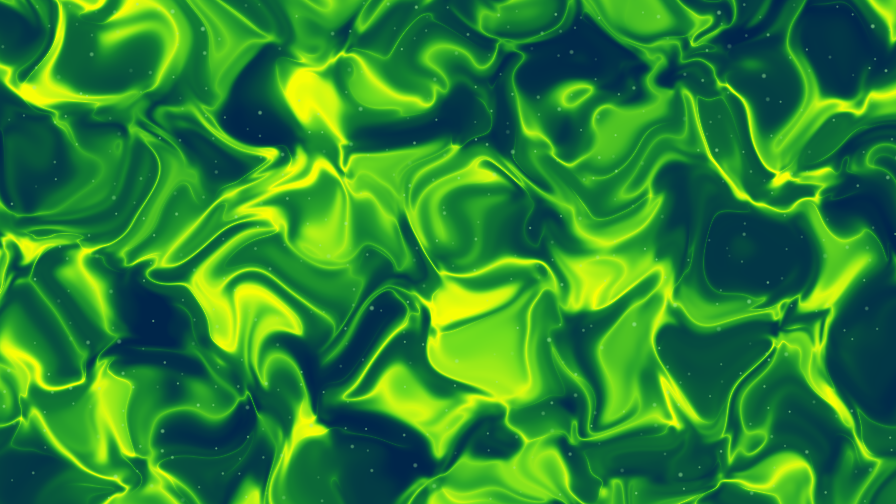
Reproduce this background procedurally as a Shadertoy shader.

```glsl
float hash(vec2 p) {
    vec3 q = fract(p.xyx * vec3(0.1031, 0.1030, 0.0973));
    q += dot(q, q.yzx + 33.33);
    return fract((q.x + q.y) * q.z);
}

float cornerSlope(vec2 cell, vec2 corner, vec2 f) {
    float angle = 6.2832 * hash(cell + corner);
    return dot(vec2(cos(angle), sin(angle)), f - corner);
}

float noise(vec2 p) {
    vec2 i = floor(p), f = p - i;
    vec2 u = f * f * f * (f * (f * 6.0 - 15.0) + 10.0);
    vec2 e = vec2(1, 0);
    return mix(mix(cornerSlope(i, e.yy, f), cornerSlope(i, e.xy, f), u.x),
               mix(cornerSlope(i, e.yx, f), cornerSlope(i, e.xx, f), u.x), u.y);
}

vec2 noise2(vec2 p) {
    return vec2(noise(p), noise(p.yx + vec2(37.4, 71.8)));
}

// Folded filaments laid over broad patches of light
float plasma(vec2 p) {
    mat2 turn = mat2(0.8, 0.6, -0.6, 0.8);
    vec2 soft = p + 0.75 * noise2(p + 11.3);
    vec2 folded = soft + 0.55 * noise2(turn * soft * 1.7 + 53.7);
    vec2 curled = folded + 0.26 * noise2(folded * 3.3 + 29.5);

    float wave = noise(curled) + 0.35 * noise(turn * curled * 2.1 + 19.1);
    float ridge = 1.0 - tanh(3.7 * abs(wave));
    float patches = 0.5 + 0.5 * tanh(3.7 * noise(turn * folded * 0.8 + 83.2));
    float wisps = noise(curled * 2.4 + 67.9);

    // Threads glow softly and break up where the plasma is dim
    float bend = abs(noise(turn * curled * 1.3 + 41.6));
    float presence = smoothstep(-0.15, 0.3, noise(soft * 1.4 + 101.2));
    float thread = presence * (0.7 * exp(-11.0 * bend) + 0.3 * exp(-40.0 * bend));

    float glow = 0.62 * ridge + 0.35 * patches + 0.3 * thread + 0.17 * wisps;
    return 0.48 + 1.06 * (glow - 0.51);
}

float ramp(float a, float b, float v) {
    return clamp((v - a) / (b - a), 0.0, 1.0);
}

// Deep teal through green to acid yellow
vec3 palette(float v) {
    vec3 c = mix(vec3(0.00, 0.15, 0.29), vec3(0.01, 0.23, 0.27), ramp(0.00, 0.17, v));
    c = mix(c, vec3(0.03, 0.36, 0.23), ramp(0.17, 0.33, v));
    c = mix(c, vec3(0.07, 0.51, 0.19), ramp(0.33, 0.48, v));
    c = mix(c, vec3(0.18, 0.67, 0.16), ramp(0.48, 0.60, v));
    c = mix(c, vec3(0.42, 0.86, 0.12), ramp(0.60, 0.73, v));
    c = mix(c, vec3(0.75, 0.97, 0.08), ramp(0.73, 0.86, v));
    return mix(c, vec3(0.96, 1.00, 0.02), ramp(0.86, 1.00, v));
}

// Sparse pale dust, at most one speck per cell
float dust(vec2 uv, float pixel) {
    vec2 cell = floor(uv * 24.0);
    vec2 offset = 0.12 + 0.76 * vec2(hash(cell + 5.2), hash(cell + 91.7));
    float size = hash(cell + 47.3);
    float radius = mix(0.0012, 0.0042, size * size * size);
    float d = length(uv - (cell + offset) / 24.0);
    float strength = step(0.5, hash(cell + 133.1)) * mix(0.15, 0.6, hash(cell + 171.9));
    return strength * (1.0 - smoothstep(radius * 0.4, radius + pixel, d));
}

void mainImage(out vec4 fragColor, in vec2 fragCoord) {
    vec2 uv = fragCoord / iResolution.y;
    vec3 color = palette(plasma(uv * 4.8 + 7.0));
    color = mix(color, vec3(0.62, 0.92, 0.60), dust(uv, 1.0 / iResolution.y));
    fragColor = vec4(color, 1.0);
}
```
